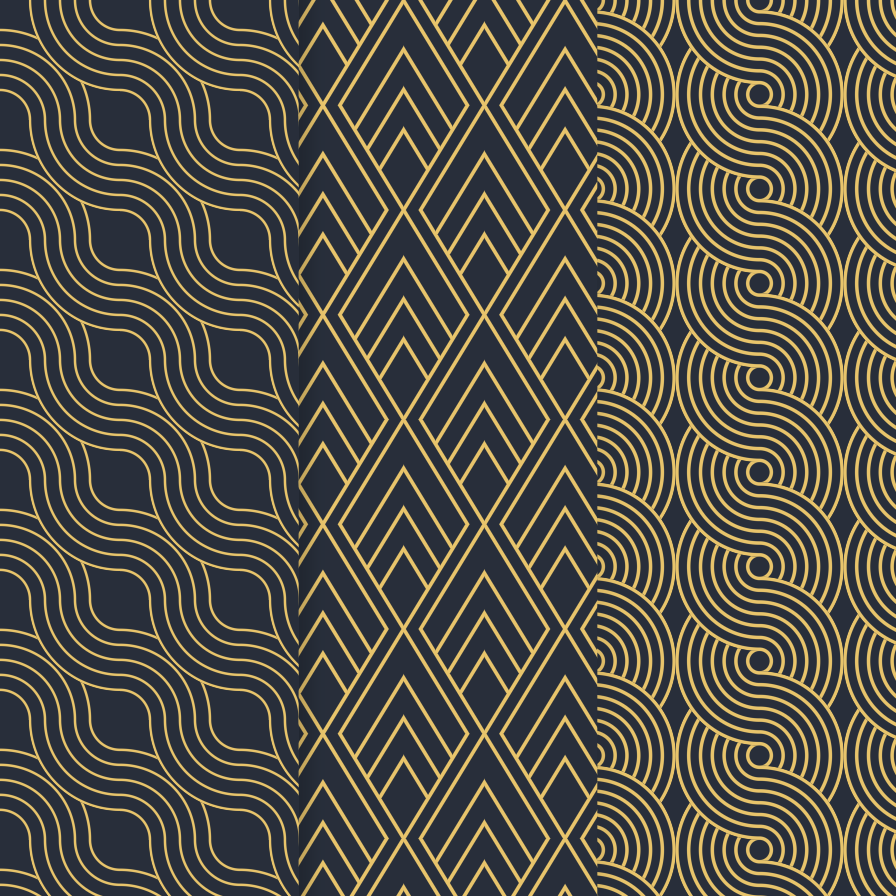
Write a Shadertoy shader that draws this pattern.

```glsl
// Three vertical panels of gold line work on navy: woven diagonal waves,
// nested diamonds with chevrons, and interlaced S-shaped ring bands.
// Each panel is one repeated cell of distance fields, drawn as strokes.

const vec3 NAVY = vec3(0.155, 0.182, 0.228);
const vec3 GOLD = vec3(0.91, 0.77, 0.42);

// Lengths are fractions of the canvas height; y runs downward.
const float PANEL_WIDTH = 1.0 / 3.0;
const float SHADOW_WIDTH = 0.030;
const float SHADOW_DEPTH = 0.16;

const float WAVE_PERIOD = 0.1339;
const float WAVE_LINE = 0.0028;

const vec2 DIAMOND_HALF = vec2(0.0712, 0.1169);
const float DIAMOND_PITCH = 0.1802;
const vec2 DIAMOND_CENTER = vec2(0.4505, 0.1175);
const float CHEVRON_FIRST = 0.0545;
const float CHEVRON_STEP = 0.0449;
const float DIAMOND_LINE = 0.0041;

const float BAND_PITCH = 0.1875;
const float BAND_STEP = 0.1054;
const float BAND_CENTER = 0.8477;
const float BAND_LINE = 0.0039;

// Antialiased coverage of the region where d is negative.
float fill(float d) {
    float aa = 0.7 / iResolution.y;
    return 1.0 - smoothstep(-aa, aa, d);
}

float stroke(float d, float width) {
    return fill(abs(d) - 0.5 * width);
}

// Distance to the nearest of the concentric rings numbered lo to hi.
float ringDistance(float r, float spacing, float lo, float hi) {
    return r - spacing * clamp(floor(r / spacing + 0.5), lo, hi);
}

// Quarter rings around two opposite corners; one fan overlaps the other.
float waves(vec2 p) {
    vec2 cell = mod(p, WAVE_PERIOD);
    float spacing = WAVE_PERIOD / 8.0;
    float under = length(cell - vec2(0.0, WAVE_PERIOD));
    float over = length(cell - vec2(WAVE_PERIOD, 0.0));
    float underInk = stroke(ringDistance(under, spacing, 2.0, 6.0), WAVE_LINE);
    float overInk = stroke(ringDistance(over, spacing, 2.0, 6.0), WAVE_LINE);
    return mix(underInk, overInk, fill(over - 6.0 * spacing - 0.5 * WAVE_LINE));
}

// Diamond outline holding three chevrons that end on its lower sides.
float diamondGrid(vec2 p) {
    vec2 period = vec2(DIAMOND_PITCH, 2.0 * DIAMOND_HALF.y);
    vec2 q = mod(p + 0.5 * period, period) - 0.5 * period;
    float slant = DIAMOND_HALF.x / length(DIAMOND_HALF);
    vec2 a = abs(q) / DIAMOND_HALF;
    float outline = (a.x + a.y - 1.0) * DIAMOND_HALF.y * slant;
    float drop = q.y + DIAMOND_HALF.y * (1.0 - a.x) - CHEVRON_FIRST;
    float index = clamp(floor(drop / CHEVRON_STEP + 0.5), 0.0, 2.0);
    float chevron = abs(drop - index * CHEVRON_STEP) * slant;
    return stroke(min(abs(outline), max(chevron, outline)), DIAMOND_LINE);
}

// Two diamond grids, staggered by half a period each way.
float diamonds(vec2 p) {
    vec2 q = p - DIAMOND_CENTER;
    vec2 stagger = vec2(0.5 * DIAMOND_PITCH, DIAMOND_HALF.y);
    return max(diamondGrid(q), diamondGrid(q + stagger));
}

// Stacked ring discs; the right half is the left half turned by 180 degrees.
float bands(vec2 p) {
    float x = mod(p.x - BAND_CENTER + 0.5 * BAND_PITCH, BAND_PITCH) - 0.5 * BAND_PITCH;
    float y = mod(x < 0.0 ? p.y : -p.y, BAND_STEP);
    float spacing = BAND_STEP / 8.0;
    float ink = 0.0;
    for (int i = 1; i >= 0; i--) {
        float r = length(vec2(x, y - float(i) * BAND_STEP));
        float rings = stroke(ringDistance(r, spacing, 1.0, 7.0), BAND_LINE);
        ink = mix(ink, rings, fill(r - 7.0 * spacing - 0.5 * BAND_LINE));
    }
    return ink;
}

// Soft shade just right of a panel edge.
float edgeShadow(float x) {
    return step(0.0, x) * (1.0 - smoothstep(0.0, SHADOW_WIDTH, x));
}

void mainImage(out vec4 fragColor, in vec2 fragCoord) {
    vec2 p = vec2(fragCoord.x, iResolution.y - fragCoord.y) / iResolution.y;

    // Join the panels
    float ink = mix(diamonds(p), waves(p), fill(p.x - PANEL_WIDTH));
    ink = mix(bands(p), ink, fill(p.x - 2.0 * PANEL_WIDTH));

    // Colour and shade
    float shadow = edgeShadow(p.x - PANEL_WIDTH);
    shadow += 0.3 * edgeShadow(p.x - 2.0 * PANEL_WIDTH);
    vec3 color = mix(NAVY, GOLD, ink) * (1.0 - SHADOW_DEPTH * shadow);
    fragColor = vec4(color, 1.0);
}
```
